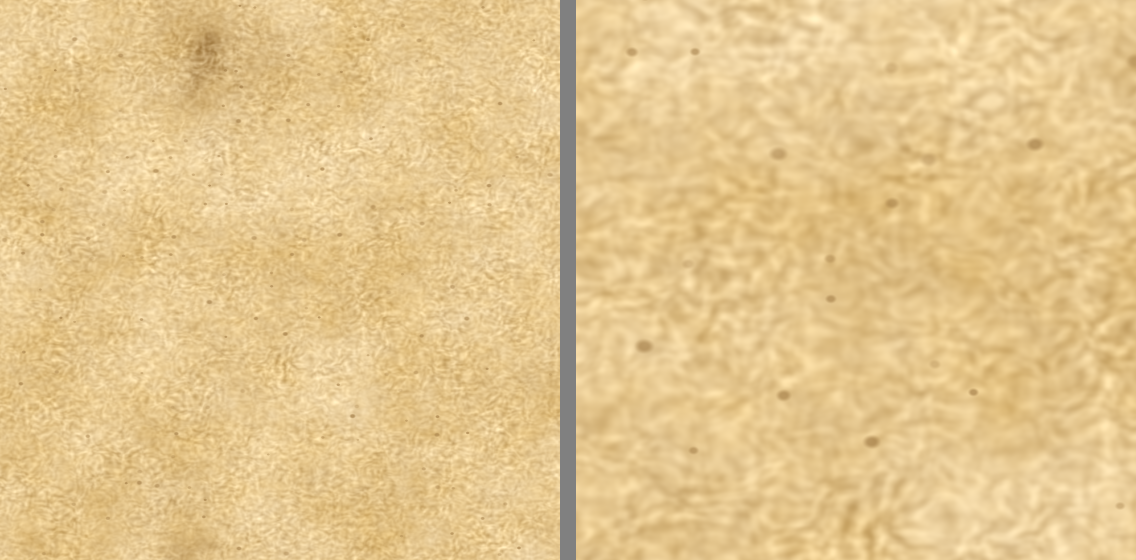
Left, the full canvas; right, a detail of the centre.
Write a WebGL 2 fragment shader that draws this texture.

```glsl
#version 300 es
precision highp float;
// Aged parchment: a warm sand tone shaded by cloudy mottling, fine fibrous
// grain whose direction drifts, ochre blotches, sparse specks and soft stains.
// Every layer is gradient noise or jittered cells in units of the canvas.

#define PAPER vec3(0.903, 0.784, 0.562)
#define TONE_AXIS vec3(0.130, 0.148, 0.160)
#define TINT_AXIS vec3(0.014, 0.036, 0.085)
#define GRAIN_SCALE 88.0
#define GRAIN_AMOUNT 0.92
#define MOTTLE_SCALE 5.0
#define MOTTLE_AMOUNT 0.75
#define TINT_AMOUNT 1.0
#define SPECK_CELLS 34.0
#define SPECK_SHARE 0.13
#define STAIN_CENTRE vec2(0.38, 0.90)
#define STAIN_COLOUR vec3(0.62, 0.47, 0.26)

uniform vec2 u_resolution;
out vec4 fragColor;

// Integer hash of a lattice cell, giving two values in 0..1.
vec2 hash2(ivec2 cell) {
    uvec2 q = uvec2(cell) * uvec2(1597u, 3571u);
    uint n = (q.x ^ (q.y << 7)) * 74747u + q.y;
    n = (n ^ (n >> 15)) * 73939u;
    n = (n ^ (n >> 13)) * 95651u;
    n ^= n >> 16;
    return vec2(n & 65535u, (n * 40503u) >> 16) / 65535.0;
}

float cornerSlope(ivec2 cell, vec2 offset) {
    float angle = 6.28318 * hash2(cell).x;
    return dot(vec2(cos(angle), sin(angle)), offset);
}

float gradientNoise(vec2 p) {
    ivec2 i = ivec2(floor(p));
    vec2 f = fract(p);
    vec2 w = f * f * f * (f * (f * 6.0 - 15.0) + 10.0);
    float low = mix(cornerSlope(i, f),
                    cornerSlope(i + ivec2(1, 0), f - vec2(1, 0)), w.x);
    float high = mix(cornerSlope(i + ivec2(0, 1), f - vec2(0, 1)),
                     cornerSlope(i + ivec2(1, 1), f - vec2(1, 1)), w.x);
    return mix(low, high, w.y);
}

float fbm(vec2 p) {
    float sum = 0.0, amplitude = 1.0;
    for (int octave = 0; octave < 5; octave++) {
        sum += amplitude * gradientNoise(p);
        p = mat2(1.6, 1.2, -1.2, 1.6) * p + 17.3;
        amplitude *= 0.56;
    }
    return sum;
}

// Mostly level fibres, crossed in patches by steeper ones.
float grain(vec2 p) {
    vec2 g = p * GRAIN_SCALE;
    g += 0.5 * vec2(gradientNoise(g * 0.4 + 41.0), gradientNoise(g * 0.4 + 83.0));
    float level = gradientNoise(g * vec2(0.85, 1.35) + 7.0);
    float steep = gradientNoise(mat2(1.2, 0.5, -0.6, 0.75) * g + 151.0);
    float turn = smoothstep(-0.05, 0.3, gradientNoise(p * 17.0 + 23.0));
    float fine = gradientNoise(g * vec2(1.55, 1.95) + 61.0);
    float strength = 1.0 + 0.7 * gradientNoise(p * 13.0 + 5.0);
    return strength * (mix(level, steep, turn) + 0.6 * fine);
}

// Soft dark dots, at most one to a cell.
float specks(vec2 p) {
    vec2 q = p * SPECK_CELLS;
    ivec2 cell = ivec2(floor(q));
    vec2 place = hash2(cell + 211);
    vec2 kind = hash2(cell + 503);
    vec2 d = fract(q) - mix(vec2(0.25), vec2(0.75), place);
    float radius = mix(0.10, 0.2, kind.y);
    float dotShape = 1.0 - smoothstep(0.3, 1.0, length(d * vec2(0.85, 1.1)) / radius);
    return dotShape * step(kind.x, SPECK_SHARE) * mix(0.25, 0.65, place.y);
}

// A small dark core inside a wide faint halo.
float stain(vec2 p, vec2 centre) {
    vec2 d = p - centre;
    d += 0.05 * vec2(fbm(p * 9.0 + 31.0), fbm(p * 9.0 + 67.0));
    float r2 = dot(d, d);
    return 0.42 * exp(-r2 / 0.0011) + 0.24 * exp(-r2 / 0.011);
}

void main() {
    vec2 p = gl_FragCoord.xy / min(u_resolution.x, u_resolution.y);

    // Lightness from clouds, blotches and grain.
    float mottle = fbm(p * MOTTLE_SCALE + 11.0);
    float blotch = fbm(p * vec2(17.0, 23.0) + 97.0);
    float tone = MOTTLE_AMOUNT * (0.4 * mottle + 0.35 * blotch);
    tone += GRAIN_AMOUNT * grain(p);

    // Pale cream against ochre, with a fainter chroma ripple in the grain.
    float tint = 0.6 * mottle + 0.65 * fbm(p * vec2(9.0, 12.0) + 137.0);
    tint += 0.35 * gradientNoise(p * vec2(45.0, 60.0) + 19.0);
    vec3 colour = PAPER + TONE_AXIS * tone + TINT_AXIS * TINT_AMOUNT * tint;

    // Stains and specks darken the sheet.
    float soil = stain(p, STAIN_CENTRE);
    soil += 0.4 * stain(p, vec2(STAIN_CENTRE.x - 0.04, 0.02));
    colour = mix(colour, STAIN_COLOUR + TONE_AXIS * tone, clamp(soil, 0.0, 0.75));
    colour = mix(colour, STAIN_COLOUR, specks(p));

    fragColor = vec4(clamp(colour, 0.0, 1.0), 1.0);
}
```
